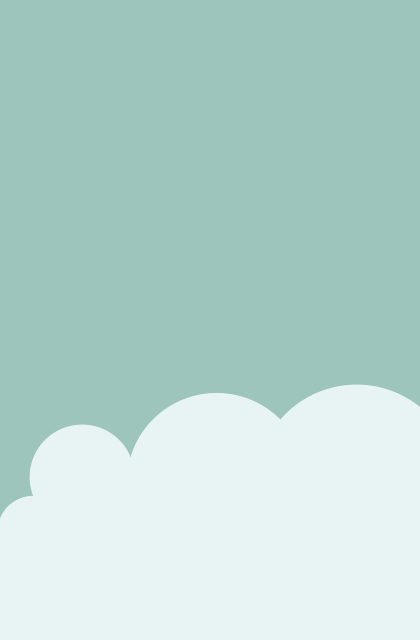
This background is drawn by a Shadertoy shader. Its source:

```glsl
// A pale cloud bank rising to the right under a flat, muted teal sky.
// The cloud is a union of circular puffs and a solid base, drawn as one
// signed distance field with a smooth edge.

// Signed distance to the whole cloud bank, in units of canvas height
float cloudDistance(vec2 p) {
    // Puffs from left to right: centre x, centre y, radius
    const vec3 puffs[4] = vec3[4](
        vec3(0.0521, 0.1693, 0.0560),
        vec3(0.1283, 0.2546, 0.0820),
        vec3(0.3385, 0.2454, 0.1406),
        vec3(0.5573, 0.2415, 0.1576)
    );

    // Stepped base that fills the space beneath the puffs
    float lowBase = p.y - 0.186;
    float highBase = max(p.y - 0.2546, 0.1283 - p.x);
    float d = min(lowBase, highBase);

    for (int i = 0; i < 4; i++) {
        d = min(d, length(p - puffs[i].xy) - puffs[i].z);
    }
    return d;
}

void mainImage(out vec4 fragColor, in vec2 fragCoord) {
    vec2 p = fragCoord / iResolution.y;
    float pixel = 1.0 / iResolution.y;

    vec3 skyTeal = vec3(0.617, 0.772, 0.738);
    vec3 cloudWhite = vec3(0.908, 0.955, 0.955);

    // Blend across about one pixel at the cloud's edge
    float cover = 1.0 - smoothstep(-0.6 * pixel, 0.6 * pixel, cloudDistance(p));
    fragColor = vec4(mix(skyTeal, cloudWhite, cover), 1.0);
}
```
